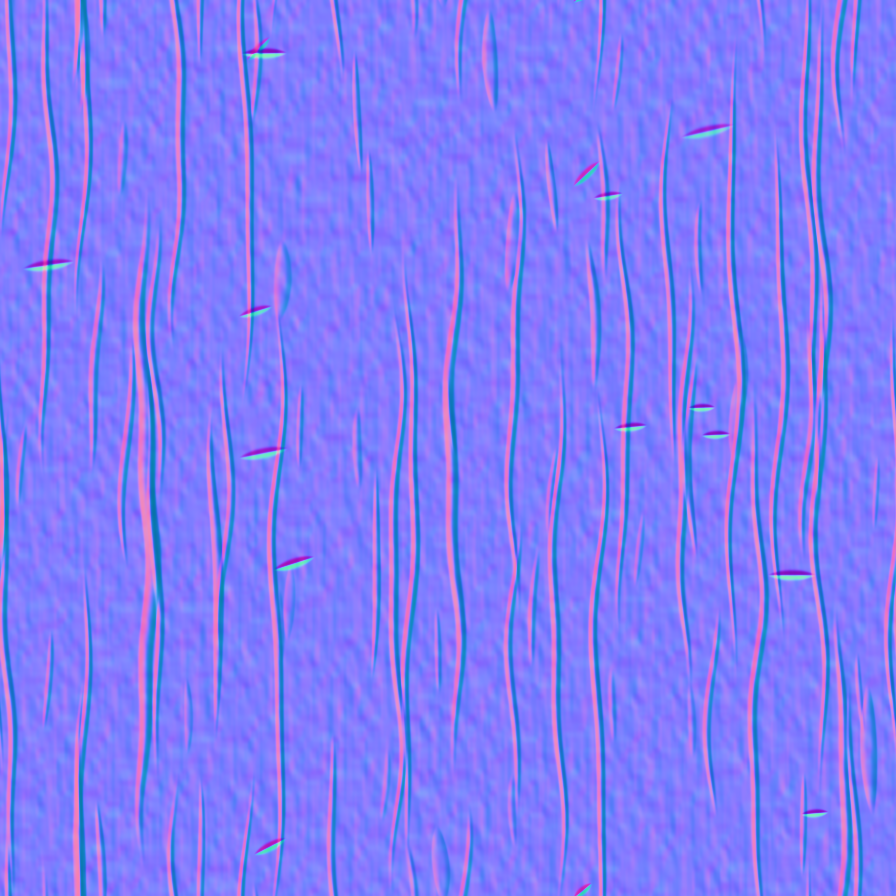
Reproduce this texture map procedurally as a WebGL 2 fragment shader.

```glsl
#version 300 es
precision highp float;

uniform vec2 u_resolution;
out vec4 fragColor;

#define GROOVE_COUNT 80
#define GROOVE_DEPTH 1.55
#define GROOVE_WIDTH 0.0028
#define WALL_SOFTNESS 0.0021
#define MEANDER 0.0055
#define NICK_COUNT 16
#define NICK_DEPTH 5.5
#define GRAIN_HEIGHT 0.0019
#define FIBER_HEIGHT 0.0006
#define BASE_TILT vec2(0.012, -0.025)

const float TAU = 6.2831853;

vec4 hash4(float seed) {
    vec4 h = fract(seed * vec4(0.1031, 0.1030, 0.0973, 0.1099));
    h += dot(h, h.wzxy + 33.33);
    return fract((h.xxyz + h.yzzw) * h.zywx);
}

float hash2(vec2 cell) {
    vec3 h = fract(cell.xyx * 0.1031);
    h += dot(h, h.yzx + 33.33);
    return fract((h.x + h.y) * h.z);
}

float valueNoise(vec2 p) {
    vec2 cell = floor(p), f = fract(p);
    vec2 w = f * f * f * (f * (f * 6.0 - 15.0) + 10.0);
    float low = mix(hash2(cell), hash2(cell + vec2(1, 0)), w.x);
    float high = mix(hash2(cell + vec2(0, 1)), hash2(cell + vec2(1, 1)), w.x);
    return mix(low, high, w.y);
}

// Signed offset on a canvas that repeats at its borders
vec2 wrapOffset(vec2 d) {
    return fract(d + 0.5) - 0.5;
}

// Small bumps crossed by thin upright fibers
float grainHeight(vec2 p) {
    vec2 q = p + vec2(0.06 * p.y, 0.0);
    float bumps = valueNoise(q * vec2(88.0, 48.0));
    bumps += 0.5 * valueNoise(p * vec2(131.0, 83.0) + 37.0);
    float fibers = valueNoise(p * vec2(170.0, 13.0) + 91.0);
    return GRAIN_HEIGHT * bumps + FIBER_HEIGHT * fibers;
}

vec2 grainSlope(vec2 p) {
    vec2 e = vec2(0.0012, 0.0);
    float dx = grainHeight(p + e.xy) - grainHeight(p - e.xy);
    float dy = grainHeight(p + e.yx) - grainHeight(p - e.yx);
    return -vec2(dx, dy) / (2.0 * e.x);
}

// Wall that is crisp outside the groove and softer inside
float wall(float inward, float softness, float width) {
    float s = inward > 0.0 ? softness + 0.3 * width : softness;
    return exp(-inward * inward / (s * s));
}

// Long winding groove with pointed ends
vec2 grooveSlope(vec2 p, float id) {
    vec4 place = hash4(id * 7.31 + 3.7);
    vec4 shape = hash4(id * 5.17 + 411.3);
    vec2 center = vec2((id + 4.0 * place.x) / float(GROOVE_COUNT), place.y);
    vec2 d = wrapOffset(p - center);
    float halfLength = mix(0.045, 0.4, pow(place.z, 3.2));
    float t = d.y / halfLength;
    float taper = 1.0 - t * t;
    if (taper <= 0.0 || abs(d.x) > 0.06) return vec2(0.0);

    float slowRate = TAU * mix(1.5, 2.8, shape.x);
    float fastRate = TAU * mix(3.5, 5.5, shape.y);
    float slowPhase = slowRate * d.y + TAU * shape.z;
    float fastPhase = fastRate * d.y + TAU * place.w;
    float bend = MEANDER * (sin(slowPhase) + 0.45 * sin(fastPhase));
    float lean = MEANDER * (slowRate * cos(slowPhase) + 0.45 * fastRate * cos(fastPhase));

    float across = d.x - bend;
    float width = GROOVE_WIDTH * (0.65 + 0.5 * place.z + 2.6 * pow(shape.w, 9.0));
    width *= taper;
    float softness = WALL_SOFTNESS * mix(0.75, 1.1, shape.y);
    float left = wall(across + width, softness, width);
    float right = wall(width - across, softness, width);
    float depth = GROOVE_DEPTH * mix(0.3, 1.1, place.z) * smoothstep(0.0, 0.7, taper);
    return depth * (left - right) * vec2(1.0, -lean);
}

// Short, nearly level, lens shaped nick
vec2 nickSlope(vec2 p, float id) {
    vec4 place = hash4(id * 9.43 + 857.1);
    vec4 shape = hash4(id * 3.89 + 1203.7);
    vec2 d = wrapOffset(p - place.xy);
    float halfLength = mix(0.013, 0.036, shape.x * shape.x);
    float angle = 0.8 * pow(2.0 * place.z - 1.0, 3.0);
    vec2 along = vec2(cos(angle), sin(angle));
    vec2 normal = vec2(-along.y, along.x);
    float t = dot(d, along) / halfLength;
    float taper = 1.0 - t * t;
    if (taper <= 0.0) return vec2(0.0);

    float thickness = (0.0016 + 0.07 * halfLength) * mix(0.25, 1.0, taper);
    float u = dot(d, normal) / thickness;
    float depth = NICK_DEPTH * mix(0.5, 1.0, shape.y) * smoothstep(0.0, 1.0, taper);
    return -depth * u * exp(-u * u) * normal;
}

void main() {
    vec2 p = gl_FragCoord.xy / u_resolution;
    vec2 slope = BASE_TILT + grainSlope(p);
    for (int i = 0; i < GROOVE_COUNT; i++) slope += grooveSlope(p, float(i));
    for (int i = 0; i < NICK_COUNT; i++) slope += nickSlope(p, float(i));

    // Pack the surface direction into colour
    vec3 direction = normalize(vec3(slope, 1.0));
    fragColor = vec4(0.5 + 0.5 * direction, 1.0);
}
```
